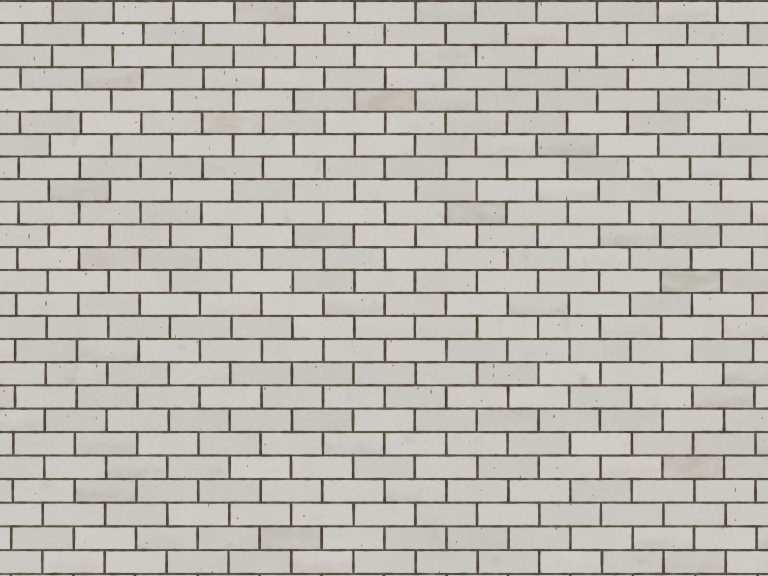
This texture is drawn by a Shadertoy shader. Its source:

```glsl
// Pale glazed brick wall in running bond with thin dark joints, seen slightly from below.
#define ROW_HEIGHT   0.03811   // height of the top course
#define ROW_GROWTH   0.0000672 // course joints lie at HEIGHT * k + GROWTH * k * k
#define TOP_JOINT    0.0017    // depth of the first joint below the top edge
#define BRICK_WIDTH  0.10495   // brick pitch in the top course
#define WIDTH_GROWTH 0.000122  // extra pitch for each course below
#define CENTER_X     0.6163    // axis on which the courses widen
#define BED_WIDTH    0.0035    // horizontal joint
#define HEAD_WIDTH   0.0043    // vertical joint
#define GLAZE        vec3(0.798, 0.787, 0.767)
#define MORTAR       vec3(0.325, 0.280, 0.245)
#define STAIN        vec3(0.690, 0.665, 0.600)

float hash(vec2 p) {
    vec3 q = fract(p.xyx * vec3(0.1031, 0.1030, 0.0973));
    q += dot(q, q.yzx + 33.33);
    return fract((q.x + q.y) * q.z);
}

vec2 gradientAt(vec2 cell) {
    float angle = 6.28319 * hash(cell);
    return vec2(cos(angle), sin(angle));
}

// Gradient noise, roughly -0.7 to 0.7
float noise(vec2 p) {
    vec2 i = floor(p), f = p - i;
    vec2 u = f * f * f * (f * (f * 6.0 - 15.0) + 10.0);
    vec2 e = vec2(1.0, 0.0);
    float low = mix(dot(gradientAt(i), f), dot(gradientAt(i + e), f - e), u.x);
    float high = mix(dot(gradientAt(i + e.yx), f - e.yx),
                     dot(gradientAt(i + 1.0), f - 1.0), u.x);
    return mix(low, high, u.y);
}

float fbm(vec2 p) {
    float sum = 0.0, amp = 0.6;
    for (int i = 0; i < 4; i++) {
        sum += amp * noise(p);
        p = p * 2.03 + 17.3;
        amp *= 0.5;
    }
    return sum;
}

// Small dark chips, one candidate per cell
float specks(vec2 p, float pixel) {
    vec2 g = p * 45.0, cell = floor(g);
    float pick = hash(cell + 71.0);
    vec2 center = 0.25 + 0.5 * vec2(hash(cell + 11.0), hash(cell + 37.0));
    vec2 d = (g - cell - center) * vec2(1.0, mix(0.35, 1.2, hash(cell + 53.0)));
    float radius = mix(0.02, 0.07, hash(cell + 91.0));
    return step(0.93, pick) * (1.0 - smoothstep(-0.5, 0.5, (length(d) - radius) / (45.0 * pixel)));
}

// Face of one brick; f runs from 0 to 1 across it, with f.y = 1 at the bottom
vec3 brickFace(vec2 p, vec2 id, vec2 f) {
    vec3 color = GLAZE + 0.028 * (hash(id + 5.0) - 0.5);
    color += vec3(0.010, -0.004, 0.004) * (hash(id + 29.0) - 0.5);

    // Cloudy glaze and fine grain
    color += 0.018 * fbm(p * 14.0) + 0.016 * noise(p * 150.0);

    // A few bricks are yellowed, others carry a soiled lower band
    float cloud = clamp(0.5 + fbm(p * vec2(22.0, 45.0) + 9.0), 0.0, 1.0);
    float yellowed = smoothstep(0.94, 1.0, hash(id + 13.0));
    color = mix(color, STAIN, 0.65 * yellowed * cloud);
    float soiled = smoothstep(0.82, 1.0, hash(id + 47.0));
    float band = smoothstep(0.25, 0.8, f.y + 0.3 * noise(p * 30.0));
    color -= vec3(0.045, 0.058, 0.055) * soiled * band * cloud;

    // Sparse grime patches
    return mix(color, STAIN, 0.45 * smoothstep(0.25, 0.6, fbm(p * 19.0 + 40.0)));
}

void mainImage(out vec4 fragColor, in vec2 fragCoord) {
    float pixel = 1.0 / iResolution.y;
    vec2 p = fragCoord * pixel;

    // Course coordinate, counted down from the top
    float depth = 1.0 - p.y - TOP_JOINT;
    float k = (sqrt(ROW_HEIGHT * ROW_HEIGHT + 4.0 * ROW_GROWTH * depth) - ROW_HEIGHT)
            / (2.0 * ROW_GROWTH);
    float row = floor(k);
    float rowHeight = ROW_HEIGHT + 2.0 * ROW_GROWTH * k;

    // Brick coordinate, shifted by half a brick in odd courses
    float pitch = BRICK_WIDTH + WIDTH_GROWTH * row;
    float c = (p.x - CENTER_X + 0.00014 * row) / pitch + 0.5 * mod(row, 2.0);
    float joint = floor(c + 0.5);
    float jitter = 0.018 * (hash(vec2(joint, row) + 3.0) - 0.5);

    // Signed distance to the mortar, with slightly uneven edges
    float wobble = 0.0007 * noise(p * 38.0) + 0.0005 * noise(p * 110.0);
    float bed = abs(k - floor(k + 0.5)) * rowHeight - 0.5 * BED_WIDTH;
    float head = abs(c - joint - jitter) * pitch - 0.5 * HEAD_WIDTH;
    float edge = min(bed, head) + wobble;
    float mortarMask = 1.0 - clamp(0.5 + edge / pixel, 0.0, 1.0);

    // Brick faces, chips and soft shading at the rims
    vec2 id = vec2(floor(c - jitter), row);
    vec3 color = brickFace(p, id, vec2(c - jitter, k) - id);
    color = mix(color, MORTAR, 0.5 * specks(p, pixel));
    color *= 1.0 - 0.07 * (1.0 - smoothstep(0.0, 0.0025, edge));

    // Mortar, patchy and here and there tinged with green
    vec3 mortar = MORTAR + 0.08 * noise(p * 60.0) + 0.05 * noise(p * 17.0);
    mortar += vec3(-0.01, 0.03, -0.02) * smoothstep(0.0, 0.5, noise(p * 6.0 + 4.0));
    mortar += 0.03 * step(bed, head);

    fragColor = vec4(mix(color, mortar, mortarMask), 1.0);
}
```
